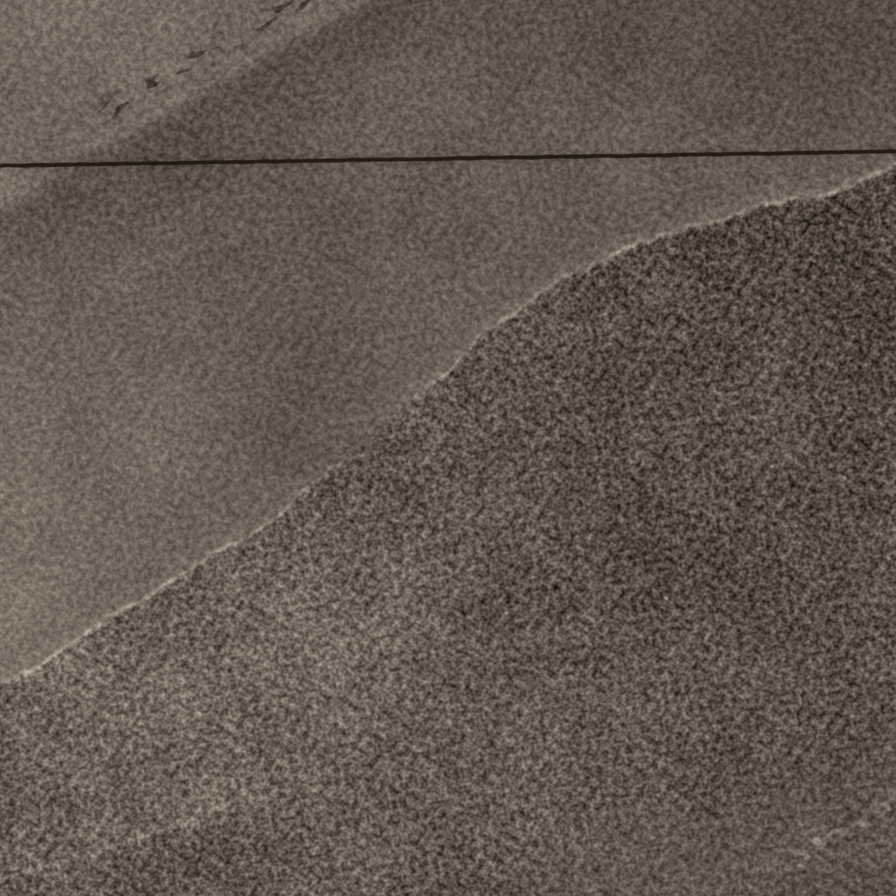
Give the GLSL for this texture, as a WebGL 2 fragment shader.

```glsl
#version 300 es
precision highp float;
// Brown slate tile: a smooth upper layer breaks along a pale diagonal ridge
// into a rougher, darker one, crossed by a thin joint. Layer outlines are
// height curves over x; tone is broad gradients plus gradient-noise grain.

#define BASE_TONE 0.385
#define FINE_GRAIN 0.115
#define ROUGH_GRAIN 0.215
#define GRAIN_FREQ 135.0
#define CLOUD_AMOUNT 0.060
#define SPECK_LIGHT 0.13
#define RIDGE_LIGHT 0.20
#define RIDGE_WIDTH 0.0032
#define JOINT_HALF_WIDTH 0.0022
#define JOINT_TONE 0.12

uniform vec2 u_resolution;
out vec4 fragColor;

uint hash(uvec2 cell) {
    uint h = cell.x * 1664525u + cell.y * 1013904223u;
    h = (h ^ (h >> 16)) * 2246822519u;
    h = (h ^ (h >> 13)) * 3266489917u;
    return h ^ (h >> 16);
}

float cornerSlope(ivec2 cell, vec2 offset) {
    float angle = float(hash(uvec2(cell + 4096)) & 65535u) * 6.2831853 / 65536.0;
    return dot(vec2(cos(angle), sin(angle)), offset);
}

// Gradient noise, roughly -1 to 1
float noise(vec2 p) {
    ivec2 i = ivec2(floor(p));
    vec2 f = fract(p);
    vec2 w = f * f * f * (f * (f * 6.0 - 15.0) + 10.0);
    float low = mix(cornerSlope(i, f), cornerSlope(i + ivec2(1, 0), f - vec2(1, 0)), w.x);
    float high = mix(cornerSlope(i + ivec2(0, 1), f - vec2(0, 1)),
                     cornerSlope(i + ivec2(1, 1), f - vec2(1, 1)), w.x);
    return 1.5 * mix(low, high, w.y);
}

float fbm(vec2 p) {
    float sum = 0.0, amp = 0.6;
    for (int k = 0; k < 4; k++) {
        sum += amp * noise(p);
        p = mat2(1.6, 1.2, -1.2, 1.6) * p + 7.3;
        amp *= 0.62;
    }
    return sum;
}

float bell(float d, float width) { return exp(-d * d / (width * width)); }

float glow(vec2 p, vec2 center, vec2 size) {
    vec2 d = (p - center) / size;
    return exp(-dot(d, d));
}

float ridgeHeight(float x) {
    float bend = 0.078 * bell(x - 0.63, 0.23) - 0.022 * smoothstep(0.8, 1.0, x);
    float jag = 0.007 * noise(vec2(x * 17.0, 3.5)) + 0.0035 * noise(vec2(x * 75.0, 8.5));
    return 0.232 + 0.6 * x + bend + jag;
}

void main() {
    vec2 uv = gl_FragCoord.xy / u_resolution;
    vec2 grainUv = mat2(0.83, 0.56, -0.56, 0.83) * uv;
    float cloud = fbm(uv * 5.0 + 2.0);
    float mottle = fbm(grainUv * 28.0 + 11.0);

    // Layers: signed heights above each outline
    float ridge = uv.y - ridgeHeight(uv.x);
    float gap = bell(uv.x - 0.415, 0.05);
    float upper = smoothstep(-1.0, 1.0, ridge / mix(0.004, 0.025, gap));
    float shelf = uv.y - 0.765 - 0.57 * uv.x - 0.007 * noise(uv * 14.0);
    float onShelf = smoothstep(-0.012, 0.012, shelf);
    float smoothCorner = smoothstep(0.0, 0.16, 0.5 * uv.x - uv.y - 0.22 + 0.06 * cloud);

    // Broad tone of both layers
    float upperTone = BASE_TONE + 0.012 + 0.085 * glow(uv, vec2(0.0, 0.45), vec2(0.22, 0.2))
        + 0.055 * onShelf - 0.045 * (1.0 - onShelf) * bell(shelf, 0.12)
        - 0.05 * glow(uv, vec2(0.9, 1.0), vec2(0.3, 0.12));
    float lowerTone = BASE_TONE - 0.02 + 0.06 * glow(uv, vec2(0.15, 0.2), vec2(0.28, 0.2))
        + 0.045 * glow(uv, vec2(0.45, 0.25), vec2(0.2, 0.14))
        - 0.065 * glow(uv, vec2(1.0, 0.66), vec2(0.2, 0.2))
        - 0.03 * glow(uv, vec2(0.8, 0.38), vec2(0.22, 0.14))
        - 0.03 * bell(ridge, 0.035) * smoothstep(0.4, 0.6, uv.x);
    float tone = mix(lowerTone, upperTone, upper) + CLOUD_AMOUNT * cloud;

    // Grain and pale specks
    float rough = (1.0 - upper) * (1.0 - 0.55 * smoothCorner);
    float grain = 0.75 * noise(grainUv * GRAIN_FREQ) + 0.6 * noise(grainUv * GRAIN_FREQ * 1.9 + 31.0);
    tone += mix(FINE_GRAIN, ROUGH_GRAIN, rough) * grain + mix(0.02, 0.055, rough) * mottle;
    float speck = smoothstep(0.4, 0.9, noise(grainUv * GRAIN_FREQ * 1.3 + 57.0));
    float speckArea = max(rough, glow(uv, vec2(0.0, 0.46), vec2(0.3, 0.2)));
    tone += SPECK_LIGHT * speck * speckArea * smoothstep(-0.3, 0.4, mottle);

    // Pale ridge and two fainter veins
    float flicker = 0.75 + 0.5 * noise(uv * 45.0);
    tone += RIDGE_LIGHT * bell(ridge, RIDGE_WIDTH) * flicker * (1.0 - gap);
    tone += 0.03 * bell(ridge - 0.006, 0.012) * (1.0 - gap);
    float leftVein = uv.y - 0.015 - 0.33 * uv.x - 0.008 * noise(uv * 22.0);
    float leftReach = 1.0 - smoothstep(0.27, 0.34, uv.x);
    tone += leftReach * (0.1 * bell(leftVein, 0.004) * flicker + 0.03 * bell(leftVein - 0.015, 0.02));
    tone -= 0.05 * bell(leftVein + 0.05, 0.045) * glow(uv, vec2(0.27, 0.05), vec2(0.13, 0.1));
    float rightVein = uv.y - 0.01 - 0.55 * (uv.x - 0.83) - 0.02 * noise(uv * 19.0);
    float broken = smoothstep(-0.15, 0.4, noise(grainUv * 90.0));
    tone += 0.16 * bell(rightVein, 0.009) * broken * smoothstep(0.8, 0.86, uv.x);

    // Dark pits strung along the shelf
    float pitLine = uv.y - 0.81 - 0.56 * uv.x;
    vec2 along = vec2(dot(uv, vec2(0.87, 0.49)), dot(uv, vec2(-0.49, 0.87)));
    float pits = smoothstep(0.22, 0.5, noise(along * vec2(38.0, 115.0)));
    tone -= 0.2 * pits * bell(pitLine, 0.014) * smoothstep(0.06, 0.12, uv.x);

    // Joint between tiles
    float pixel = 1.0 / u_resolution.y;
    float joint = abs(uv.y - 0.815 - 0.016 * uv.x - 0.0006 * noise(uv * 60.0));
    float inJoint = 1.0 - smoothstep(-pixel, pixel, joint - JOINT_HALF_WIDTH);
    tone = mix(tone - 0.03 * bell(joint, 0.006), JOINT_TONE, 0.92 * inJoint);

    tone = clamp(tone, 0.08, 0.74);
    fragColor = vec4(tone, 0.95 * tone - 0.023, 0.93 * tone - 0.055, 1.0);
}
```
